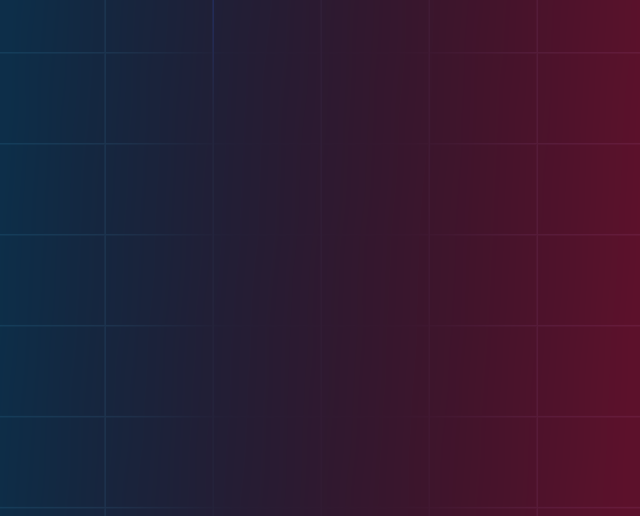
Write a Shadertoy shader that draws this background.

```glsl
// A dark backdrop that runs from deep teal through plum to crimson, under a faint grid.
// The colour ramp is a quadratic curve through three colours, leaning slightly and
// wavered by layered sines; the grid is a repeated distance that fades near the middle.

#define TEAL      vec3(0.050, 0.180, 0.285)
#define PLUM      vec3(0.150, 0.075, 0.150)
#define CRIMSON   vec3(0.362, 0.068, 0.170)
#define COOL_LINE vec3(0.030, 0.065, 0.075)
#define WARM_LINE vec3(0.045, 0.040, 0.065)
#define GRID_STEP vec2(0.1688, 0.1763)
#define GRID_ORIGIN vec2(0.1643, 0.0162)
#define LINE_WIDTH 0.0030
#define LEAN      0.045
#define WAVER     0.006

// Quadratic blend: the middle colour pulls the ramp without being reached.
vec3 ramp(float t) {
    return mix(mix(TEAL, PLUM, t), mix(PLUM, CRIMSON, t), t);
}

// Tall, soft streaks made of layered sines.
float streaks(vec2 uv) {
    float sum = 0.0;
    float weight = 0.5;
    vec2 p = uv * vec2(23.0, 7.0);
    for (int i = 0; i < 3; i++) {
        sum += weight * sin(p.x + 1.7 * sin(p.y)) * cos(p.y + 0.6 * p.x);
        p = p * 1.9 + vec2(1.3, 2.1);
        weight *= 0.5;
    }
    return sum;
}

// Coverage of vertical (x) and horizontal (y) grid lines.
vec2 gridLines(vec2 uv) {
    vec2 aspect = iResolution.xy / iResolution.y;
    vec2 cell = (uv - GRID_ORIGIN) / GRID_STEP;
    vec2 dist = abs(fract(cell + 0.5) - 0.5) * GRID_STEP * aspect;
    float pixel = 1.0 / iResolution.y;
    float halfWidth = 0.5 * LINE_WIDTH;
    // Box-filtered edges keep thin lines even at any canvas size.
    return clamp((halfWidth - dist) / pixel + 0.5, 0.0, 1.0)
         * min(1.0, LINE_WIDTH / pixel);
}

void mainImage(out vec4 fragColor, in vec2 fragCoord) {
    vec2 uv = fragCoord / iResolution.xy;

    // Leaning colour ramp
    float t = uv.x + LEAN * (0.5 - uv.y) + WAVER * streaks(uv);
    vec3 color = ramp(clamp(t, 0.0, 1.0));

    // Grid, strongest toward the sides; uprights persist near the top
    float side = smoothstep(0.10, 0.38, abs(uv.x - 0.49));
    float upright = mix(0.15 + 0.25 * uv.y, 0.9, side);
    float level = mix(0.06, 0.9, side);
    vec2 lines = gridLines(uv) * vec2(upright, level);
    vec3 tint = mix(COOL_LINE, WARM_LINE, smoothstep(0.25, 0.65, uv.x));
    color += tint * max(lines.x, lines.y);

    // Blue accent on the upper part of the second upright
    float accent = gridLines(uv).x * smoothstep(0.75, 1.0, uv.y)
                 * (1.0 - smoothstep(0.02, 0.05, abs(uv.x - 0.333)));
    color += vec3(0.0, 0.02, 0.10) * accent;

    fragColor = vec4(color, 1.0);
}
```
